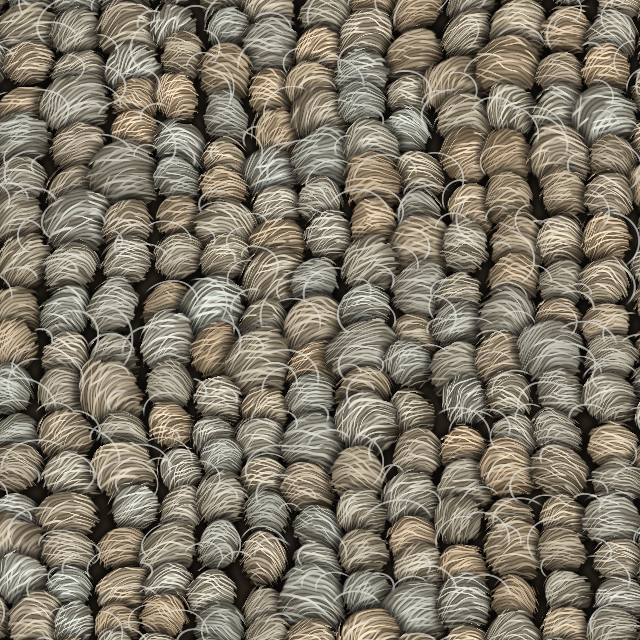
Give the GLSL for this texture, as a three.js fragment shader.

```glsl
// Loop-pile carpet: 13 columns by 16 rows of plump, tilted yarn tufts, painted
// from back to front. Each tuft is an ellipse filled with arched strands and
// crossing pale hairs; loose curved fibres are scattered over the whole pile.
varying vec2 vUv;

const float COLUMNS = 13.0;
const float ROWS = 16.0;
const vec3 GAP_BROWN = vec3(0.10, 0.08, 0.055);
const vec3 WOOL_TAUPE = vec3(0.50, 0.475, 0.425);
const vec3 HAIR_IVORY = vec3(0.94, 0.94, 0.91);
const vec3 TAN_TINT = vec3(1.06, 0.96, 0.84);
const vec3 COOL_TINT = vec3(0.97, 1.0, 1.0);

float hash(vec2 p) {
  vec3 q = fract(p.xyx * 0.1031);
  q += dot(q, q.yzx + 33.33);
  return fract((q.x + q.y) * q.z);
}

float noise(vec2 p) {
  vec2 i = floor(p), f = fract(p);
  f = f * f * (3.0 - 2.0 * f);
  return mix(mix(hash(i), hash(i + vec2(1.0, 0.0)), f.x),
             mix(hash(i + vec2(0.0, 1.0)), hash(i + 1.0), f.x), f.y);
}

vec2 rotate(vec2 p, float angle) {
  float c = cos(angle), s = sin(angle);
  return vec2(c * p.x + s * p.y, c * p.y - s * p.x);
}

vec3 woolRamp(float tone) {
  vec3 shade = mix(GAP_BROWN, WOOL_TAUPE, clamp(tone * 2.0, 0.0, 1.0));
  return mix(shade, HAIR_IVORY, clamp(tone * 2.0 - 1.0, 0.0, 1.0));
}

// Arched strands: x = distance from the strand axis (0 to 1), y = random, z = index
vec3 strands(vec2 q, float bend, float slope, float count, float seed) {
  float wave = 0.16 * noise(q * 2.2 + seed);
  float s = (q.y + bend * q.x * q.x + slope * q.x + wave) * count;
  float index = floor(s);
  return vec3(abs(fract(s) - 0.5) * 2.0, hash(vec2(index + 40.0, seed)), index);
}

// Pale hairs that fade in and out along their length
float hairs(vec2 q, float bend, float slope, float count, float seed) {
  vec3 strand = strands(q, bend, slope, count, seed);
  float span = noise(vec2(q.x * 1.6 + seed, strand.z * 7.0 + seed));
  float width = mix(0.35, 0.75, strand.y);
  return smoothstep(width, width * 0.3, strand.x) * smoothstep(0.38, 0.62, span);
}

// Paints one tuft, with its contact shadow, over the colour below it
vec3 paintTuft(vec3 below, vec2 q, float seed, float warmth) {
  float bend = mix(0.3, 0.75, hash(vec2(seed, 3.0)));
  float slope = mix(-0.5, 0.25, hash(vec2(seed, 5.0)));
  vec3 strand = strands(q, bend, slope, 8.0, seed);
  float d = length(q);
  float cover = smoothstep(1.0, 0.92, d + (strand.y - 0.5) * 0.22);
  float crown = clamp(0.92 - 0.6 * d * d + 0.32 * q.y, 0.0, 1.0);

  float tone = 0.17 + 0.52 * crown + 0.36 * (strand.y - 0.5);
  tone *= mix(1.0, 0.55, strand.x * strand.x);
  float paleness = (0.42 + 0.55 * crown) * mix(0.85, 1.1, hash(vec2(seed, 9.0)));
  tone = mix(tone, paleness, 0.85 * hairs(q, bend + 0.2, slope - 0.25, 7.0, seed + 11.0));
  tone = mix(tone, paleness + 0.06, 0.9 * hairs(q, bend - 0.15, slope + 0.35, 6.0, seed + 23.0));

  vec3 wool = woolRamp(tone) * mix(COOL_TINT, TAN_TINT, warmth);
  float shadow = 0.6 * smoothstep(1.3, 0.9, d);
  return mix(below * (1.0 - shadow), wool, cover);
}

// Scattered arcs of loose fibre, at most one for each unit cell
float looseFibres(vec2 p, float seed) {
  float mask = 0.0;
  vec2 home = floor(p);
  for (int y = -1; y <= 1; y++) {
    for (int x = -1; x <= 1; x++) {
      vec2 cell = home + vec2(float(x), float(y));
      vec2 jitter = vec2(hash(cell + seed), hash(cell + seed + 17.0));
      vec2 v = p - cell - jitter;
      float radius = mix(0.25, 0.75, hash(cell + seed + 31.0));
      float angle = mix(0.2, 2.9, hash(cell + seed + 47.0));
      float facing = dot(v, vec2(cos(angle), sin(angle))) / max(length(v), 0.001);
      float edge = abs(length(v * vec2(1.0, 1.15)) - radius);
      float arc = smoothstep(0.034, 0.008, edge) * smoothstep(0.3, 0.6, facing);
      mask = max(mask, arc * step(0.3, hash(cell + seed + 61.0)));
    }
  }
  return mask;
}

void main() {
  // Column units, with a gentle drift of the rows and columns
  vec2 p = vUv * COLUMNS;
  p += 0.5 * vec2(noise(p * 0.35), noise(p * 0.4 + 50.0)) - 0.25;
  vec2 pitch = vec2(1.0, COLUMNS / ROWS);
  vec2 home = floor(p / pitch);

  vec3 color = woolRamp(0.06);
  for (int row = 1; row >= -2; row--) {
    for (int col = -1; col <= 1; col++) {
      vec2 cell = home + vec2(float(col), float(row)) + 30.0;
      float seed = floor(hash(cell) * 900.0);
      vec2 jitter = vec2(hash(cell + 7.0), hash(cell + 13.0)) - 0.5;
      vec2 center = cell - 29.5 + vec2(0.0, hash(vec2(cell.x, 71.0))) + jitter * vec2(0.24, 0.4);
      float plump = hash(cell + 29.0);
      float size = 0.93 + 0.4 * plump * plump * plump;
      float tilt = mix(-0.3, 0.65, hash(cell + 37.0));
      vec2 q = rotate(p - center * pitch, tilt) / (size * vec2(0.54, 0.57));
      color = paintTuft(color, q, seed, hash(cell + 43.0));
    }
  }

  float fibre = max(looseFibres(p, 3.0), looseFibres(p * 1.2 + 5.0, 90.0));
  color = mix(color, HAIR_IVORY * 0.95, 0.65 * fibre);
  gl_FragColor = vec4(color, 1.0);
}
```
